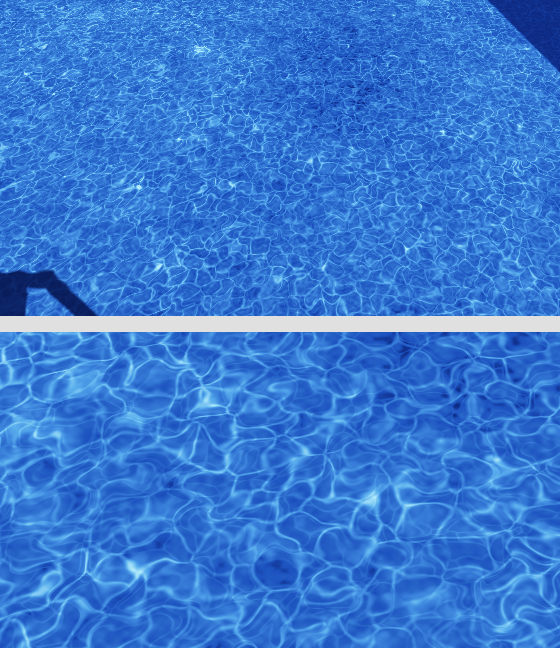
Top, the full canvas; bottom, a detail of the centre.
Give the GLSL for this texture, as a WebGL 1 fragment shader.

```glsl
precision highp float;
// Sunlit swimming pool: a net of caustic light over blue mosaic, seen at a slant.
uniform vec2 u_resolution;

const vec3 NAVY = vec3(0.05, 0.16, 0.51);
const vec3 DEEP = vec3(0.11, 0.32, 0.75);
const vec3 BLUE = vec3(0.15, 0.39, 0.78);
const vec3 AZURE = vec3(0.21, 0.48, 0.84);
const vec3 SKY = vec3(0.27, 0.57, 0.89);
const vec3 CYAN = vec3(0.36, 0.69, 0.93);
const vec3 GLINT = vec3(0.70, 0.92, 0.98);

float hash(vec2 p) {
  return fract(sin(dot(p, vec2(127.1, 311.7))) * 43758.5453);
}

vec2 hash2(vec2 p) {
  return vec2(hash(p), hash(p + 57.3));
}

float noise(vec2 p) {
  vec2 i = floor(p), f = fract(p);
  f = f * f * (3.0 - 2.0 * f);
  return mix(mix(hash(i), hash(i + vec2(1.0, 0.0)), f.x),
             mix(hash(i + vec2(0.0, 1.0)), hash(i + 1.0), f.x), f.y);
}

// Noise centred on zero
float ripple(vec2 p) {
  return noise(p) - 0.5;
}

vec2 warp(vec2 p, float amount) {
  return p + amount * vec2(ripple(p * 1.3), ripple(p * 1.3 + 31.7));
}

// Bright net along the borders of scattered cells
float causticNet(vec2 p, float width) {
  vec2 cell = floor(p), f = fract(p);
  float nearest = 8.0, second = 8.0;
  for (int y = -1; y <= 1; y++) {
    for (int x = -1; x <= 1; x++) {
      vec2 o = vec2(float(x), float(y));
      float d = length(o + hash2(cell + o) - f);
      second = min(second, max(nearest, d));
      nearest = min(nearest, d);
    }
  }
  return 1.0 - smoothstep(0.0, width, second - nearest);
}

// Sparse glittering spots
float glints(vec2 p, float share) {
  vec2 cell = floor(p);
  float d = length(fract(p) - 0.3 - 0.4 * hash2(cell + 9.0));
  return step(1.0 - share, hash(cell + 3.7)) * (1.0 - smoothstep(0.08, 0.3, d));
}

float tileJoints(vec2 p) {
  vec2 d = abs(fract(p) - 0.5);
  return smoothstep(0.3, 0.5, max(d.x, d.y));
}

// 1 below a top edge and left of a falling diagonal
float chamfer(vec2 p, float top, float diagonal, float soft) {
  float d = max(p.y - top, (p.x + p.y - diagonal) * 0.7);
  return 1.0 - smoothstep(-soft, soft, d);
}

float softSpot(vec2 p, vec2 centre, vec2 radius) {
  vec2 d = (p - centre) / radius;
  return exp(-dot(d, d));
}

// Six water tones, one per unit of level, then the glint
vec3 waterColour(float level) {
  vec3 c = mix(NAVY, DEEP, clamp(level, 0.0, 1.0));
  c = mix(c, BLUE, clamp(level - 1.0, 0.0, 1.0));
  c = mix(c, AZURE, clamp(level - 2.0, 0.0, 1.0));
  c = mix(c, SKY, clamp(level - 3.0, 0.0, 1.0));
  c = mix(c, CYAN, clamp(level - 4.0, 0.0, 1.0));
  return mix(c, GLINT, clamp((level - 5.0) * 0.5, 0.0, 1.0));
}

void main() {
  vec2 p = gl_FragCoord.xy / u_resolution.y;

  // Slanted water plane; ripples lean towards the left side
  float depth = 2.2 - p.y;
  vec2 q = vec2(49.0 * (p.x - 0.9) / depth, 115.0 / depth);
  float left = 1.0 - smoothstep(0.1, 1.1, p.x);
  vec2 leaned = vec2(q.x * 0.9, q.y - 0.4 * q.x);
  vec2 flow = warp(mix(q, leaned, 0.3 + 0.4 * left), 0.9);

  // Caustic light and fine grain
  float strength = 0.6 + 0.8 * noise(q * 0.45 + 5.0);
  float level = 1.95 + 2.0 * strength * causticNet(flow, 0.24);
  level += 0.9 * causticNet(warp(flow * 1.7 + 13.0, 0.7), 0.3);
  level += 1.7 * ripple(flow * 1.4 + 40.0) + 1.5 * ripple(q * 4.3);
  level += 0.7 * ripple(q * 0.25 + 8.0);
  level -= 0.3 * tileJoints(mat2(0.8, 0.6, -0.6, 0.8) * q * 2.2) * (1.0 - p.y);

  // Broad light: pale far left, dark patch past the middle
  level += 0.5 * softSpot(p, vec2(0.3, 0.85), vec2(0.6, 0.4));
  level += 0.35 * softSpot(p, vec2(1.6, 0.6), vec2(0.3, 0.4));
  level -= 1.1 * softSpot(p, vec2(1.09, 0.74), vec2(0.22, 0.18));
  level += 2.5 * glints(flow * 0.8, 0.025);
  level += 3.0 * softSpot(p + 0.02 * ripple(q), vec2(0.625, 0.838), vec2(0.025, 0.016));

  // Shadow at the near corner with a lit gap, deep water at the far corner
  vec2 edge = p + 0.012 * vec2(ripple(q), ripple(q + 20.0));
  float gap = chamfer(edge, 0.09, 0.235, 0.006) * smoothstep(0.078, 0.09, edge.x);
  float shadow = chamfer(edge, 0.14, 0.31, 0.006) * (1.0 - gap);
  float deepWater = smoothstep(2.537, 2.547, p.x + p.y);
  level = mix(level, 0.1 + 0.12 * (level - 2.6), max(shadow, deepWater));

  vec3 colour = waterColour(level) * (1.0 - 0.3 * shadow);
  gl_FragColor = vec4(colour, 1.0);
}
```
